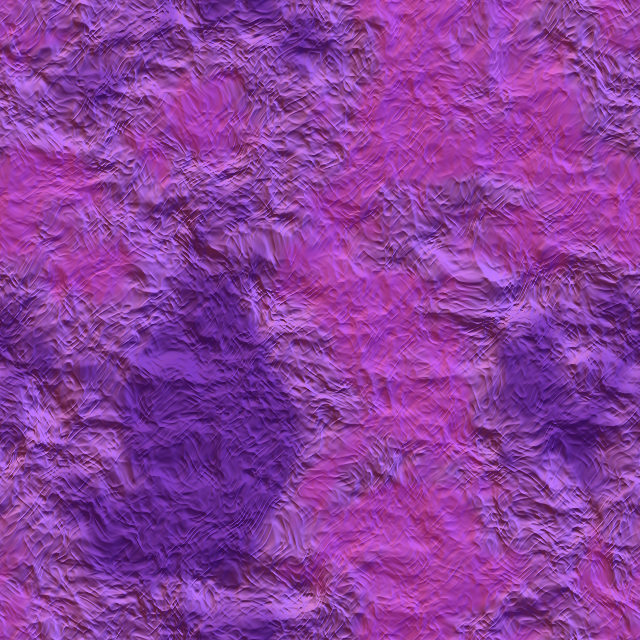
Give the GLSL for this texture, as a Shadertoy shader.

```glsl
// Tiling violet felt: tufted relief with dark clumps and magenta hollows.

float hash(vec2 cell, float seed) {
    uvec3 k = uvec3(cell.x, cell.y, seed) * uvec3(1597u, 3253u, 7919u);
    uint h = (k.x ^ (k.y << 7) ^ k.z) * 747796405u + 2891336u;
    h = ((h >> ((h >> 28) + 4u)) ^ h) * 277803737u;
    h = (h >> 22) ^ h;
    return float(h & 65535u) / 65535.0;
}

// Value noise that wraps after a whole number of cells per unit
float tileNoise(vec2 p, vec2 cells, float seed) {
    p *= cells;
    vec2 i = floor(p), f = p - i;
    f = f * f * f * (f * (f * 6.0 - 15.0) + 10.0);
    vec2 a = mod(i, cells), b = mod(i + 1.0, cells);
    return mix(mix(hash(a, seed), hash(vec2(b.x, a.y), seed), f.x),
               mix(hash(vec2(a.x, b.y), seed), hash(b, seed), f.x), f.y);
}

float ridge(vec2 p, vec2 cells, float seed) {
    float v = 2.0 * tileNoise(p, cells, seed) - 1.0;
    return 1.0 - sqrt(v * v + 0.01);
}

vec2 warp(vec2 p, float cells, float seed) {
    return vec2(tileNoise(p, vec2(cells), seed), tileNoise(p, vec2(cells), seed + 1.0)) - 0.5;
}

// Broad map: high values are dark clumps, low values are hollows
float clumps(vec2 p) {
    float sum = 0.0, amp = 0.46, cells = 3.0;
    p += 0.08 * warp(p, 6.0, 50.0);
    for (int i = 0; i < 5; i++) {
        sum += amp * tileNoise(p, vec2(cells), 20.0 + float(i));
        amp *= 0.6;
        cells *= 2.0;
    }
    return sum / 1.06;
}

// Tufts over several scales, then short crossing fibres
float height(vec2 p) {
    p += 0.035 * warp(p, 9.0, 1.0) + 0.014 * warp(p, 25.0, 3.0);
    float sum = 0.0, amp = 1.0, cells = 11.0;
    for (int i = 0; i < 4; i++) {
        float seed = 5.0 + float(i);
        sum += amp * mix(tileNoise(p, vec2(cells), seed), ridge(p, vec2(cells), seed), 0.6);
        amp *= 0.54;
        cells *= 2.0;
    }
    vec2 diagonal = vec2(p.x + p.y, p.y - p.x);
    sum += 0.08 * ridge(diagonal, vec2(38.0, 105.0), 11.0);
    sum += 0.07 * ridge(diagonal, vec2(95.0, 42.0), 12.0);
    return sum;
}

void mainImage(out vec4 fragColor, in vec2 fragCoord) {
    vec2 p = fragCoord / iResolution.xy;

    // Slope of the relief
    float e = 0.0016;
    float h = height(p);
    vec2 slope = vec2(height(p + vec2(e, 0.0)) - h, height(p + vec2(0.0, e)) - h) / e;

    // Light falls from above, slightly from the right
    float clump = clumps(p) + 0.05 * (h - 1.1);
    float dark = smoothstep(0.47, 0.65, clump);
    float hollow = 1.0 - smoothstep(0.29, 0.43, clump);
    float facing = -dot(slope, normalize(vec2(0.35, 0.94)));
    float light = 0.5 + 0.019 * facing * (1.0 - 0.4 * hollow);
    light = smoothstep(-0.15, 1.15, light);

    // Lavender crests over dusky shadows, deeper inside the clumps
    vec3 felt = mix(vec3(0.31, 0.09, 0.33), vec3(0.79, 0.48, 0.93), light);
    vec3 deep = mix(vec3(0.22, 0.05, 0.34), vec3(0.52, 0.24, 0.74), light);
    vec3 magenta = mix(vec3(0.50, 0.09, 0.47), vec3(0.85, 0.36, 0.86), light);
    vec3 color = mix(felt, deep, dark);
    color = mix(color, magenta, 0.8 * hollow);

    // Warm bounce on slopes that face left, cool on the others
    float warmth = clamp(0.04 * slope.x, -1.0, 1.0) * (1.0 - 0.6 * dark);
    color += warmth * vec3(0.05, 0.02, -0.08);

    fragColor = vec4(clamp(color, 0.0, 1.0), 1.0);
}
```
